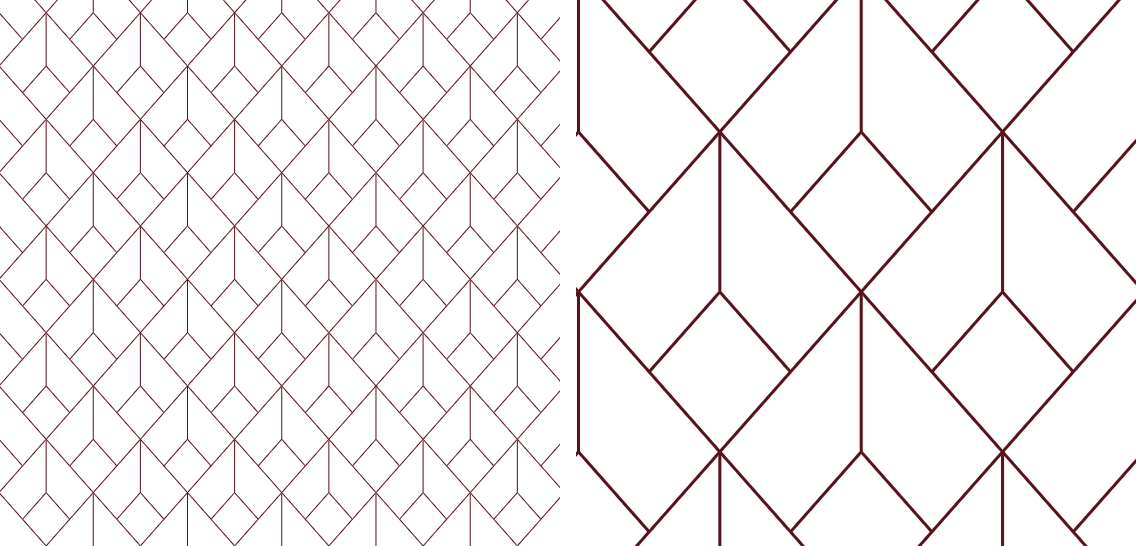
Left: the whole. Right: its middle third, enlarged.
Write a WebGL 2 fragment shader that draws this pattern.

```glsl
#version 300 es
precision highp float;

uniform vec2 u_resolution;
out vec4 fragColor;

// Lengths are fractions of the canvas height
const vec2 DIAMOND = vec2(0.1726, 0.19533);  // full width and height of a diamond
const vec2 APEX = vec2(0.0845, 0.9768);      // top corner of one diamond
const float LINE_WIDTH = 0.00185;
const vec3 PAPER = vec3(1.0);
const vec3 INK = vec3(0.35, 0.065, 0.105);

float segmentDistance(vec2 p, vec2 a, vec2 b) {
    vec2 ab = b - a;
    float t = clamp(dot(p - a, ab) / dot(ab, ab), 0.0, 1.0);
    return length(p - a - ab * t);
}

// Distance to the nearest line of the lattice and its inner strokes
float patternDistance(vec2 p) {
    // Oblique axes turn each diamond into a unit square, apex at the origin
    vec2 q = (p - APEX) / DIAMOND;
    vec2 cell = fract(vec2(q.x - q.y, -q.x - q.y));

    // Diamond outline
    vec2 edge = min(cell, 1.0 - cell);
    float d = min(edge.x, edge.y) / length(1.0 / DIAMOND);

    // Mirrored local position, measured from the apex
    vec2 local = 0.5 * vec2(abs(cell.x - cell.y), -cell.x - cell.y) * DIAMOND;
    vec2 center = vec2(0.0, -0.5) * DIAMOND;
    vec2 edgeMiddle = vec2(0.25, -0.75) * DIAMOND;

    // Upright stem, then the roof of the small lower diamond
    d = min(d, segmentDistance(local, vec2(0.0), center));
    return min(d, segmentDistance(local, center, edgeMiddle));
}

void main() {
    vec2 p = gl_FragCoord.xy / u_resolution.y;
    float pixel = 1.0 / u_resolution.y;

    // Pixel coverage, limited for lines thinner than one pixel
    float coverage = 0.5 + (0.5 * LINE_WIDTH - patternDistance(p)) / pixel;
    coverage = clamp(coverage, 0.0, min(1.0, LINE_WIDTH / pixel));

    fragColor = vec4(mix(PAPER, INK, coverage), 1.0);
}
```
